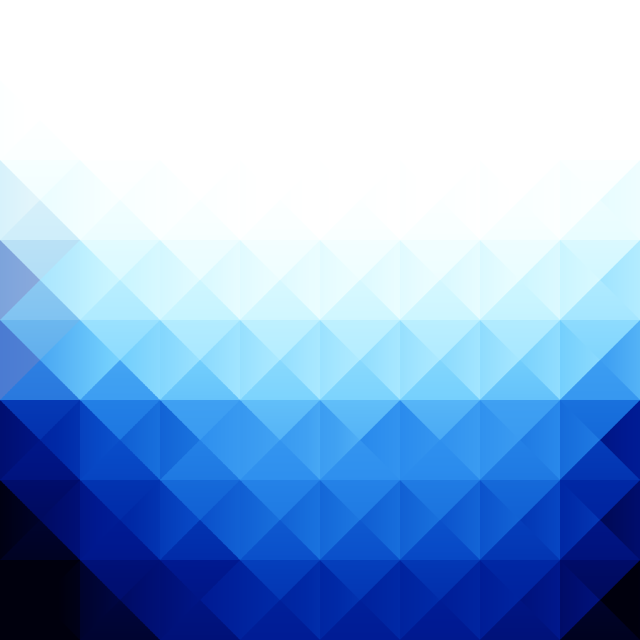
This background is drawn by a Shadertoy shader. Its source:

```glsl
// Grid of pyramid-like triangular facets fading from white through sky blue to navy.

const float GRID = 8.0;        // cells per canvas side
const float RAMP_START = 2.5;  // depth at which white begins to turn blue
const float RAMP_RATE = 2.0;   // ramp colours per unit of depth
const int RAMP_LAST = 14;
const vec3 VIOLET = vec3(0.38, 0.34, 0.68);

const vec3 RAMP[] = vec3[](
    vec3(1.00, 1.00, 1.00), vec3(0.97, 1.00, 1.00), vec3(0.91, 0.99, 1.00),
    vec3(0.79, 0.96, 1.00), vec3(0.64, 0.90, 1.00), vec3(0.45, 0.81, 0.99),
    vec3(0.25, 0.63, 0.95), vec3(0.17, 0.55, 0.93), vec3(0.09, 0.43, 0.86),
    vec3(0.03, 0.29, 0.78), vec3(0.00, 0.16, 0.65), vec3(0.00, 0.10, 0.57),
    vec3(0.00, 0.05, 0.42), vec3(0.00, 0.02, 0.22), vec3(0.00, 0.00, 0.05));

// Piecewise linear colour ramp
vec3 rampColor(float depth) {
    float t = clamp((depth - RAMP_START) * RAMP_RATE, 0.0, float(RAMP_LAST));
    int i = min(int(t), RAMP_LAST - 1);
    return mix(RAMP[i], RAMP[i + 1], t - float(i));
}

// Soft local change of depth
float bump(vec2 p, vec2 center, float radius) {
    vec2 d = (p - center) / radius;
    return exp(-dot(d, d));
}

// Unit direction from the cell centre to the triangle that holds f
vec2 facetDirection(vec2 f) {
    return abs(f.x) > abs(f.y) ? vec2(sign(f.x), 0.0) : vec2(0.0, sign(f.y));
}

// Depth grows downwards and towards both sides
float facetDepth(vec2 c) {
    float halfGrid = 0.5 * GRID;
    float left = max(halfGrid - c.x, 0.0) / halfGrid;
    float right = max(c.x - halfGrid, 0.0) / halfGrid;
    float low = smoothstep(4.5, 5.4, c.y);
    float depth = c.y;
    depth += mix(1.2, 3.1, low) * left * left;
    depth += mix(0.9, 2.1, low) * (pow(right, 5.0) + 0.18 * right);
    depth += 0.45 * bump(c, vec2(2.1, 5.5), 0.25);
    depth += 0.45 * bump(c, vec2(5.0, 5.5), 0.30);
    depth += 0.50 * bump(c, vec2(2.4, 7.2), 0.35);
    depth += 0.45 * bump(c, vec2(7.8, 5.5), 0.30);
    return depth;
}

// Violet haze on the middle of the left side
float hazeAmount(vec2 c) {
    float side = max(1.0 - c.x, 0.0);
    float band = smoothstep(2.2, 3.7, c.y) * (1.0 - smoothstep(4.6, 5.3, c.y));
    return 0.65 * side * side * band;
}

// Facet colour at p, in cells counted from the top left
vec3 facetColor(vec2 p) {
    vec2 cellCenter = floor(p) + 0.5;
    vec2 direction = facetDirection(p - cellCenter);
    vec2 facetCenter = cellCenter + direction / 3.0;
    vec2 fromCenter = p - facetCenter;
    float slope = abs(direction.x) > 0.5 ? -0.5 * fromCenter.x : 0.25 * fromCenter.y;
    vec3 color = rampColor(facetDepth(facetCenter) + slope);
    return mix(color, VIOLET, hazeAmount(facetCenter));
}

void mainImage(out vec4 fragColor, in vec2 fragCoord) {
    const int SAMPLES = 3;
    vec3 total = vec3(0.0);
    // Average samples inside the pixel to smooth facet edges
    for (int y = 0; y < SAMPLES; y++) {
        for (int x = 0; x < SAMPLES; x++) {
            vec2 jitter = (vec2(x, y) + 0.5) / float(SAMPLES) - 0.5;
            vec2 uv = (fragCoord + jitter) / iResolution.xy;
            total += facetColor(vec2(uv.x, 1.0 - uv.y) * GRID);
        }
    }
    fragColor = vec4(total / float(SAMPLES * SAMPLES), 1.0);
}
```
